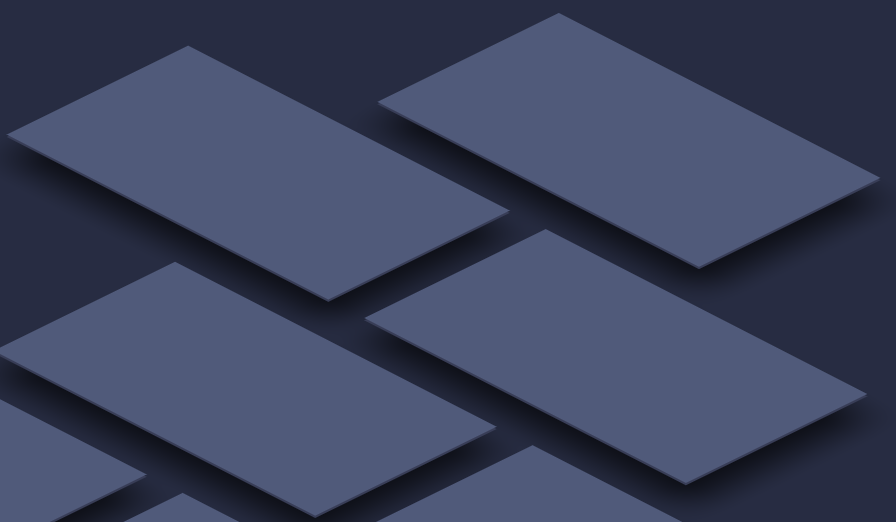
A Shadertoy shader for this background:

```glsl
#define LONG_SIDE vec2(0.6160, -0.3160)
#define SHORT_SIDE vec2(-0.3475, -0.1704)
#define FIRST_CORNER vec2(-0.4978, 0.9126)
#define CARD_STEP 1.112
#define LANE_STEP 1.2245
#define LANE_SLIDE 0.462
#define LAST_LANE_NUDGE vec2(0.078, 0.024)
#define RIM_DROP 0.0045
#define SHADOW_DROP 0.045
#define SHADOW_BLUR 0.064
#define SHADOW_STRENGTH 0.66

const vec3 GROUND = vec3(0.154, 0.174, 0.260);
const vec3 FACE = vec3(0.314, 0.353, 0.480);
const vec3 RIM = vec3(0.220, 0.240, 0.340);

// Smooth coverage of the unit card, with distances measured on the canvas
float cardCover(vec2 c, float pixel) {
    float area = abs(LONG_SIDE.x * SHORT_SIDE.y - LONG_SIDE.y * SHORT_SIDE.x);
    vec2 span = area / vec2(length(SHORT_SIDE), length(LONG_SIDE));
    vec2 d = (abs(c - 0.5) - 0.5) * span;
    return clamp(0.5 - max(d.x, d.y) / pixel, 0.0, 1.0);
}

// Blurred unit card, equally soft along both sides
float cardShadow(vec2 c) {
    vec2 blur = SHADOW_BLUR / vec2(length(LONG_SIDE), length(SHORT_SIDE));
    vec2 s = smoothstep(-blur, blur, 0.5 - abs(c - 0.5));
    return s.x * s.y;
}

void mainImage(out vec4 fragColor, in vec2 fragCoord) {
    float pixel = 1.0 / iResolution.y;
    vec2 pos = (fragCoord - vec2(0.5 * iResolution.x, 0.0)) * pixel - FIRST_CORNER;

    // Slanted plane: x runs along a lane, y runs across the lanes
    mat2 toPlane = inverse(mat2(LONG_SIDE, SHORT_SIDE));
    vec2 plane = toPlane * pos;
    vec2 up = toPlane * vec2(0.0, 1.0);

    float light = 1.0, rim = 0.0, face = 0.0;
    for (int lane = -1; lane <= 2; lane++) {
        float row = float(lane);
        vec2 start = vec2(mod(-LANE_SLIDE * row, CARD_STEP), LANE_STEP * row);
        if (lane == 2) start += LAST_LANE_NUDGE;

        // The topmost lane holds one card, the others two
        int count = lane < 0 ? 1 : 2;
        for (int k = 0; k < count; k++) {
            vec2 c = plane - start - vec2(CARD_STEP * float(k), 0.0);
            light *= 1.0 - SHADOW_STRENGTH * cardShadow(c + up * SHADOW_DROP);
            rim = max(rim, cardCover(c + up * RIM_DROP, pixel));
            face = max(face, cardCover(c, pixel));
        }
    }

    // All shadows lie on the ground, below every card
    vec3 color = GROUND * light;
    color = mix(color, RIM, rim);
    color = mix(color, FACE, face);
    fragColor = vec4(color, 1.0);
}
```
